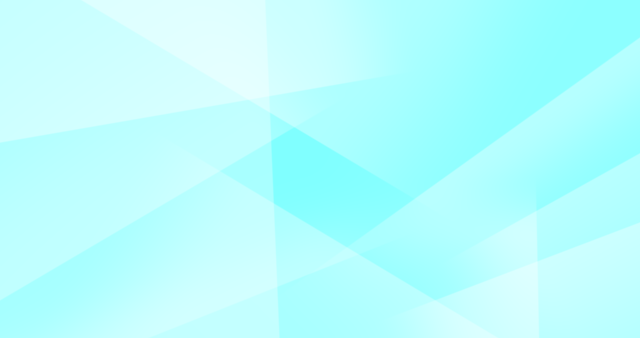
Reproduce this background procedurally as a Shadertoy shader.

```glsl
// Pale cyan backdrop of overlapping translucent white sheets with soft fades.

#define DEEP_LEFT vec3(0.50, 1.0, 1.0)
#define DEEP_RIGHT vec3(0.55, 1.0, 1.0)
#define SHEET_COLOR vec3(1.0)
#define SHEET_COUNT 10

// Sheet edges in canvas heights: faded tip (xy) to far end (zw).
// Each sheet lies to the right of its edge.
const vec4 EDGES[SHEET_COUNT] = vec4[SHEET_COUNT](
    vec4(1.247, 0.793, 0.000, 0.578),
    vec4(1.370, 0.326, 0.240, 1.000),
    vec4(0.432, 0.625, 1.474, 0.000),
    vec4(1.037, 0.721, 0.000, 0.111),
    vec4(0.772, 1.300, 0.827, 0.000),
    vec4(0.765, 0.081, 1.896, 0.891),
    vec4(1.247, 0.321, 0.440, 0.000),
    vec4(1.284, 0.207, 1.896, 0.548),
    vec4(1.099, 0.040, 1.896, 0.343),
    vec4(1.585, 0.489, 1.595, 0.000));

// Opacity, fade length along the edge, fade width away from it.
const vec3 FADES[SHEET_COUNT] = vec3[SHEET_COUNT](
    vec3(0.38, 0.32, 2.00),
    vec3(0.36, 0.55, 2.00),
    vec3(0.32, 0.40, 2.00),
    vec3(0.30, 0.30, 0.45),
    vec3(0.32, 0.20, 2.50),
    vec3(0.36, 0.70, 0.19),
    vec3(0.24, 0.35, 0.15),
    vec3(0.35, 0.30, 0.37),
    vec3(0.37, 0.30, 0.75),
    vec3(0.36, 0.20, 0.32));

// Opacity of one sheet at p, with its edge smoothed over one pixel.
float sheetOpacity(vec2 p, vec4 edge, vec3 fade, float pixel) {
    vec2 direction = normalize(edge.zw - edge.xy);
    vec2 offset = p - edge.xy;
    float along = dot(offset, direction);
    float inside = dot(offset, vec2(direction.y, -direction.x));
    float coverage = smoothstep(-pixel, pixel, inside);
    float depth = inside / fade.z;
    return fade.x * coverage * smoothstep(0.0, fade.y, along) * exp(-depth * depth);
}

void mainImage(out vec4 fragColor, in vec2 fragCoord) {
    float pixel = 1.0 / iResolution.y;
    vec2 p = fragCoord * pixel;

    // Base tint
    vec3 color = mix(DEEP_LEFT, DEEP_RIGHT, smoothstep(0.9, 1.4, p.x));

    // Layered sheets
    for (int i = 0; i < SHEET_COUNT; i++) {
        color = mix(color, SHEET_COLOR, sheetOpacity(p, EDGES[i], FADES[i], pixel));
    }
    fragColor = vec4(color, 1.0);
}
```
